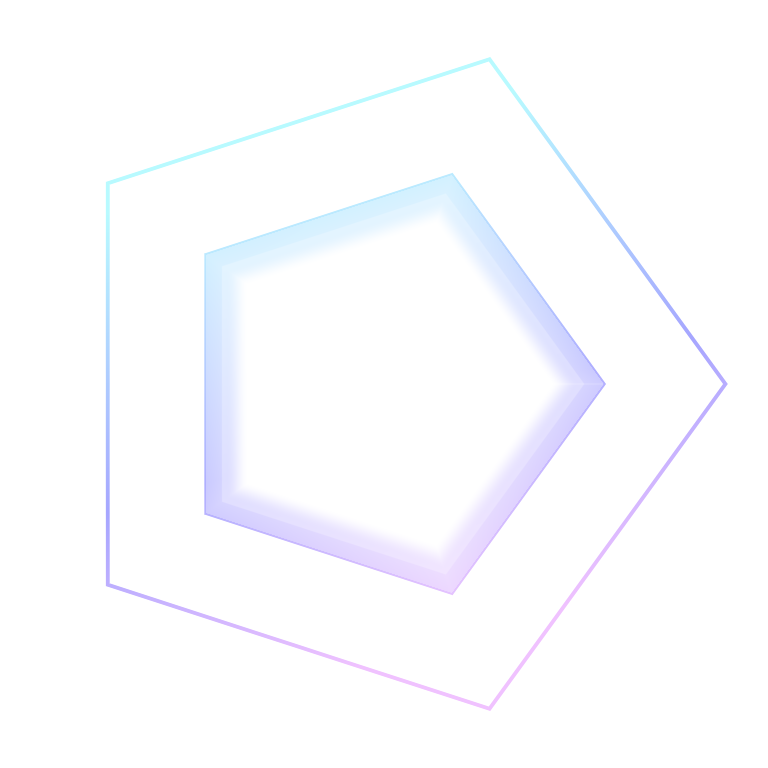
Give the GLSL for this background, as a Shadertoy shader.

```glsl
const float TAU = 6.2831853;
const vec3 CYAN = vec3(0.72, 0.98, 1.0);
const vec3 PERIWINKLE = vec3(0.65, 0.65, 1.0);
const vec3 PINK = vec3(0.94, 0.76, 1.0);

// Signed distance to the sides of a regular polygon with a vertex on +x
float polygon(vec2 p, float sides, float apothem) {
    float sector = TAU / sides;
    float angle = mod(atan(p.y, p.x), sector) - 0.5 * sector;
    return length(p) * cos(angle) - apothem;
}

// Antialiased coverage of a line around distance zero
float stroke(float d, float halfWidth, float pixel) {
    return 1.0 - smoothstep(-0.6 * pixel, 0.6 * pixel, abs(d) - halfWidth);
}

// Tilted three-colour ramp running from the upper left to the lower right
vec3 ramp(vec2 p) {
    float t = 0.3 * p.x - p.y;
    vec3 upper = mix(CYAN, PERIWINKLE, clamp((t + 0.33) / 0.39, 0.0, 1.0));
    return mix(upper, PINK, clamp((t - 0.06) / 0.30, 0.0, 1.0));
}

// Inward glow: a firm rim band, then a lighter band fading to nothing
float bevelGlow(float depth, float rimWidth, float reach, float pixel) {
    float inside = smoothstep(-0.6 * pixel, 0.6 * pixel, depth);
    float rim = mix(0.60, 0.49, clamp(depth / rimWidth, 0.0, 1.0));
    float soft = 0.37 * (1.0 - smoothstep(rimWidth + 0.006, reach, depth));
    float pastRim = smoothstep(-0.001, 0.001, depth - rimWidth);
    return inside * mix(rim, soft, pastRim);
}

void mainImage(out vec4 fragColor, in vec2 fragCoord) {
    float size = min(iResolution.x, iResolution.y);
    float pixel = 1.0 / size;
    vec2 p = (fragCoord - 0.5 * iResolution.xy) / size;

    float outer = polygon(p, 5.0, 0.3597);
    float inner = polygon(p, 5.0, 0.2325);

    // Glow with a faint seam at the right-hand corner
    float glow = bevelGlow(-inner, 0.0215, 0.056, pixel);
    glow *= 1.0 - 0.3 * stroke(p.y, 0.0005, pixel) * step(0.0, p.x);

    // Outlines
    float lines = max(stroke(outer, 0.0025, pixel),
                      0.9 * stroke(inner, 0.0014, pixel));

    vec3 color = mix(vec3(1.0), ramp(p), max(glow, lines));
    fragColor = vec4(color, 1.0);
}
```
